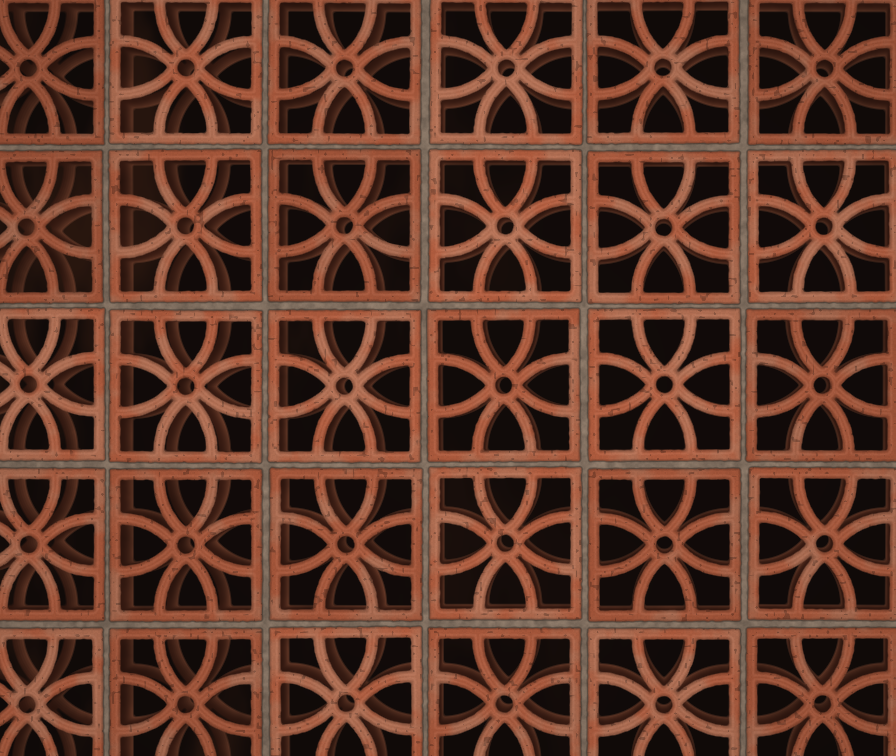
Reproduce this pattern procedurally as a WebGL 2 fragment shader.

```glsl
#version 300 es
precision highp float;
uniform vec2 u_resolution;
out vec4 fragColor;

float hash(vec2 p) {
  vec3 q = fract(p.xyx * vec3(0.1031, 0.1030, 0.0973));
  q += dot(q, q.yzx + 33.33);
  return fract((q.x + q.y) * q.z);
}

float noise(vec2 p) {
  vec2 i = floor(p), f = fract(p);
  f = f * f * (3.0 - 2.0 * f);
  return mix(mix(hash(i), hash(i + vec2(1, 0)), f.x),
             mix(hash(i + vec2(0, 1)), hash(i + vec2(1, 1)), f.x), f.y);
}

float fbm(vec2 p) {
  float sum = 0.0, amp = 0.5;
  for (int i = 0; i < 4; i++) {
    sum += amp * noise(p);
    p = p * 2.03 + 17.1;
    amp *= 0.5;
  }
  return sum;
}

float smoothMax(float a, float b, float k) {
  float h = max(k - abs(a - b), 0.0) / k;
  return max(a, b) + h * h * k * 0.25;
}

float boxDist(vec2 p, float halfSize, float radius) {
  vec2 d = abs(p) - halfSize + radius;
  return length(max(d, 0.0)) + min(max(d.x, d.y), 0.0) - radius;
}

// Signed distance to the openings of one block, negative inside
float openings(vec2 p) {
  vec2 a = abs(p), arcCentre = vec2(-0.27, 0.41);
  float upright = length(a - arcCentre);
  float sideways = length(a.yx - arcCentre);
  float petals = min(upright, sideways) - 0.40;
  float corners = smoothMax(0.473 - upright, 0.473 - sideways, 0.02);
  float d = smoothMax(min(petals, corners), boxDist(p, 0.41, 0.012), 0.02);
  d = smoothMax(d, 0.115 - length(p), 0.015);
  return min(d, length(p) - 0.053);
}

float cover(float d, float px) {
  return clamp(0.5 - d / px, 0.0, 1.0);
}

void main() {
  // Grid of blocks, 4.75 rows to the canvas height
  float px = 4.75 / u_resolution.y;
  vec2 u = gl_FragCoord.xy * px;
  vec2 grid = u - vec2(0.673, 0.828);
  vec2 id = floor(grid);
  float tone = hash(id + 31.0);

  // Each block sits slightly off and askew
  vec2 p = fract(grid) - 0.5;
  p -= (vec2(hash(id + 7.0), hash(id + 19.0)) - 0.5) * 0.018;
  float tilt = (hash(id + 53.0) - 0.5) * 0.014;
  p += tilt * vec2(-p.y, p.x);
  float rough = noise(u * 38.0) - 0.5;
  float block = boxDist(p, 0.478, 0.012) + rough * 0.006;
  float hole = openings(p) + rough * 0.004;

  // Fired clay face with mottling, grain and specks
  float mottle = fbm(u * 5.0 + tone * 9.0);
  float grain = hash(floor(u * 110.0)) - 0.5;
  vec3 clay = mix(vec3(0.65, 0.34, 0.23), vec3(0.64, 0.40, 0.30),
                  smoothstep(0.35, 0.65, mottle + (tone - 0.5) * 0.25));
  clay *= 0.94 + 0.12 * tone + 0.10 * (mottle - 0.5) + 0.045 * grain;
  clay *= 1.0 - 0.22 * smoothstep(0.80, 0.90, noise(u * 45.0));
  clay *= 1.0 - 0.20 * smoothstep(0.022, 0.0, hole);
  clay *= 1.0 - 0.22 * smoothstep(-0.018, 0.0, block);
  clay += 0.035 * smoothstep(0.012, 0.0, abs(hole - 0.025));

  // Mortar, shaded beside the blocks
  vec3 mortar = vec3(0.51, 0.44, 0.38) * (0.78 + 0.40 * fbm(u * 24.0));
  mortar *= 0.62 + 0.38 * smoothstep(0.0, 0.014, block);

  // Inner walls, seen in perspective from right of the middle
  vec2 view = (vec2(4.17, 2.33) - (id + vec2(1.173, 1.328))) * 0.027;
  float depth = 0.0;
  for (int i = 1; i <= 8; i++)
    depth += cover(openings(p - view * float(i) / 8.0), px * 1.5) / 8.0;
  vec3 wall = mix(vec3(0.19, 0.09, 0.06), vec3(0.40, 0.23, 0.16), depth * depth);
  wall *= 0.75 + 0.5 * mottle;

  // Dim space behind, warmer to the left
  float glow = smoothstep(0.45, 0.75, fbm(u * vec2(2.2, 0.9) + 4.0));
  vec3 back = vec3(0.065, 0.040, 0.034);
  back += vec3(0.10, 0.05, 0.025) * glow * smoothstep(4.5, 0.0, u.x);
  float through = cover(openings(p - view), px * 2.0);
  vec3 inside = mix(wall, back, through);

  vec3 color = mix(clay, inside, cover(hole, px * 1.4));
  color = mix(mortar, color, cover(block, px * 1.4));

  // Light falls off towards the rim of the canvas
  vec2 rim = gl_FragCoord.xy / u_resolution - vec2(0.55, 0.5);
  color *= 1.04 - 0.28 * dot(rim, rim);
  fragColor = vec4(color, 1.0);
}
```
